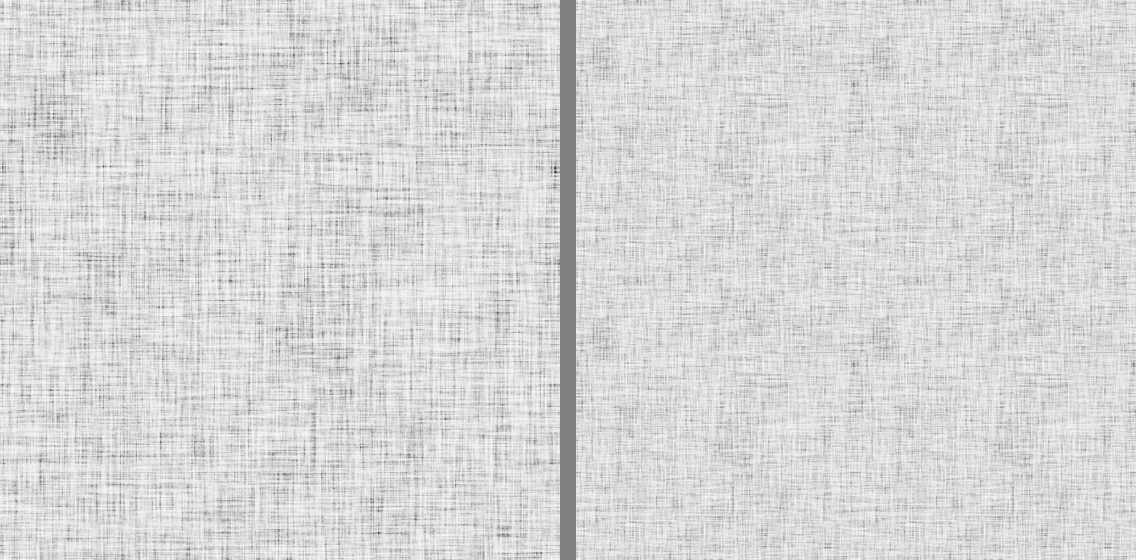
Left: one tile. Right: repeated 2 by 2.
Write a WebGL 2 fragment shader that draws this texture.

```glsl
#version 300 es
precision highp float;
precision highp int;

// Pale grey linen: fine warp and weft threads, each fading in and out along
// its length, built from stretched value noise that wraps at the edges.
// Summed thread densities pass through an exponential, so crossings darken most.

uniform vec2 u_resolution;
out vec4 fragColor;

const int OCTAVES = 4;
const float MEDIAN_SHADE = 0.137;   // darkness of average cloth
const float SHADE_CONTRAST = 2.4;   // spread of the darkness

// Integer hash of a lattice point, giving 0..1.
float hash(ivec2 p, int seed) {
    uint h = uint(p.x) * 1597u + uint(p.y) * 51749u + uint(seed) * 7919u;
    h = (h ^ (h >> 16)) * 73244475u;
    h = (h ^ (h >> 15)) * 45679297u;
    h ^= h >> 16;
    return float(h & 65535u) / 65535.0;
}

// Value noise with a whole number of cells per side; wraps over 0..1.
float wrapNoise(vec2 uv, ivec2 cells, int seed) {
    vec2 p = uv * vec2(cells);
    vec2 f = smoothstep(0.0, 1.0, fract(p));
    ivec2 a = ivec2(floor(p)) % cells;
    ivec2 b = (a + 1) % cells;
    float low = mix(hash(a, seed), hash(ivec2(b.x, a.y), seed), f.x);
    float high = mix(hash(ivec2(a.x, b.y), seed), hash(b, seed), f.x);
    return mix(low, high, f.y);
}

// Density of threads running along x, from long ones to short dashes.
float threads(vec2 uv, int seed) {
    float density = 0.0;
    float weight = 0.34;
    ivec2 cells = ivec2(10, 460);
    for (int i = 0; i < OCTAVES; i++) {
        density += weight * wrapNoise(uv, cells, seed + i);
        weight -= 0.06;
        cells = ivec2(cells.x * 2, cells.y - 37);
    }
    return density;
}

void main() {
    vec2 uv = gl_FragCoord.xy / u_resolution;

    // Two thread directions, centred on zero.
    float weft = threads(uv, 11) - 0.5;
    float warp = threads(uv.yx, 37) - 0.5;

    // Soft uneven patches and a fine fibre grain.
    float patches = wrapNoise(uv, ivec2(11, 13), 61) - 0.5;
    float grain = wrapNoise(uv, ivec2(430), 83) - 0.5;
    float density = 1.05 * (weft + warp) + 0.08 * patches + 0.25 * grain;

    float shade = MEDIAN_SHADE * exp(SHADE_CONTRAST * density);
    fragColor = vec4(vec3(clamp(1.0 - shade, 0.0, 1.0)), 1.0);
}
```
